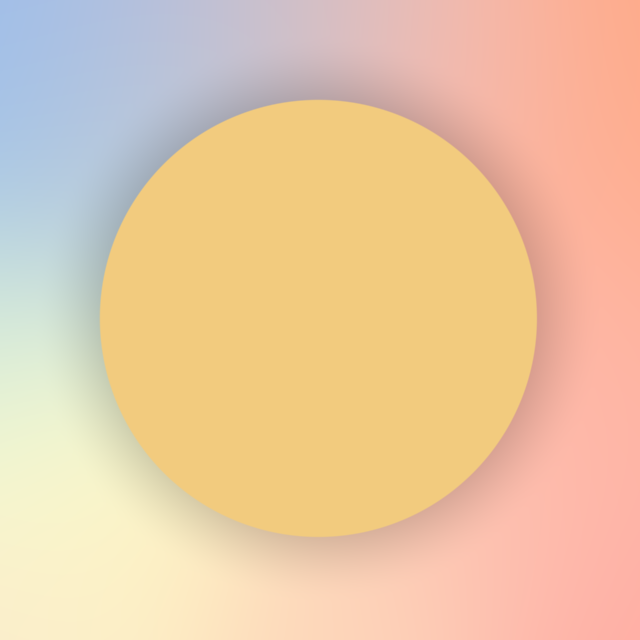
Write a Shadertoy shader that draws this background.

```glsl
const vec3 DISC_COLOUR = vec3(0.949, 0.796, 0.494);
const vec2 DISC_CENTRE = vec2(0.4975, 0.5025);
const float DISC_RADIUS = 0.3415;
const float GLOW_SPREAD = 0.16;
const float SHADOW_BLUR = 0.105;
const float SHADOW_STRENGTH = 0.29;

// Colour scaled by its Gaussian weight, with the weight in alpha
vec4 glow(vec2 p, vec2 centre, vec3 colour, float spread) {
    vec2 offset = p - centre;
    float weight = exp(-dot(offset, offset) / (2.0 * spread * spread));
    return vec4(colour, 1.0) * weight;
}

// Normalised blend of soft colour glows
vec3 meshGradient(vec2 p, float spread) {
    vec4 sum = vec4(0.0);
    // Cool upper left
    sum += glow(p, vec2(0.00, 0.98), vec3(0.60, 0.74, 0.93), spread);
    sum += glow(p, vec2(0.00, 0.80), vec3(0.62, 0.76, 0.92), spread);
    sum += glow(p, vec2(0.22, 0.96), vec3(0.71, 0.74, 0.86), spread);
    sum += glow(p, vec2(0.22, 0.75), vec3(0.77, 0.81, 0.83), spread);
    sum += glow(p, vec2(0.47, 0.95), vec3(0.83, 0.75, 0.77), spread);
    // Warm right side
    sum += glow(p, vec2(0.74, 0.90), vec3(0.97, 0.73, 0.68), spread);
    sum += glow(p, vec2(1.02, 0.95), vec3(1.00, 0.66, 0.52), spread);
    sum += glow(p, vec2(1.02, 0.66), vec3(1.00, 0.68, 0.56), spread);
    sum += glow(p, vec2(0.84, 0.50), vec3(0.99, 0.73, 0.67), spread);
    sum += glow(p, vec2(1.02, 0.34), vec3(1.00, 0.70, 0.64), spread);
    sum += glow(p, vec2(1.00, 0.04), vec3(1.00, 0.67, 0.64), spread);
    sum += glow(p, vec2(0.77, 0.18), vec3(0.99, 0.77, 0.70), spread);
    // Pale lower left
    sum += glow(p, vec2(0.51, 0.06), vec3(0.99, 0.84, 0.73), spread);
    sum += glow(p, vec2(0.20, 0.16), vec3(1.00, 0.95, 0.76), spread);
    sum += glow(p, vec2(0.00, 0.00), vec3(0.98, 0.92, 0.80), spread);
    sum += glow(p, vec2(0.07, 0.29), vec3(0.97, 0.99, 0.82), spread);
    sum += glow(p, vec2(0.00, 0.50), vec3(0.81, 0.91, 0.86), spread);
    return sum.rgb / sum.a;
}

float circleDistance(vec2 p, vec2 centre, float radius) {
    return length(p - centre) - radius;
}

// Full inside the shape, zero beyond the given softness
float coverage(float dist, float softness) {
    return 1.0 - smoothstep(-softness, softness, dist);
}

void mainImage(out vec4 fragColor, in vec2 fragCoord) {
    float canvasSize = min(iResolution.x, iResolution.y);
    vec2 p = (fragCoord - 0.5 * iResolution.xy) / canvasSize + 0.5;
    float pixel = 1.0 / canvasSize;

    vec3 colour = meshGradient(p, GLOW_SPREAD);
    float dist = circleDistance(p, DISC_CENTRE, DISC_RADIUS);

    // Soft shadow beneath the flat disc
    colour *= 1.0 - SHADOW_STRENGTH * coverage(dist, SHADOW_BLUR);
    colour = mix(colour, DISC_COLOUR, coverage(dist, pixel));

    fragColor = vec4(colour, 1.0);
}
```
